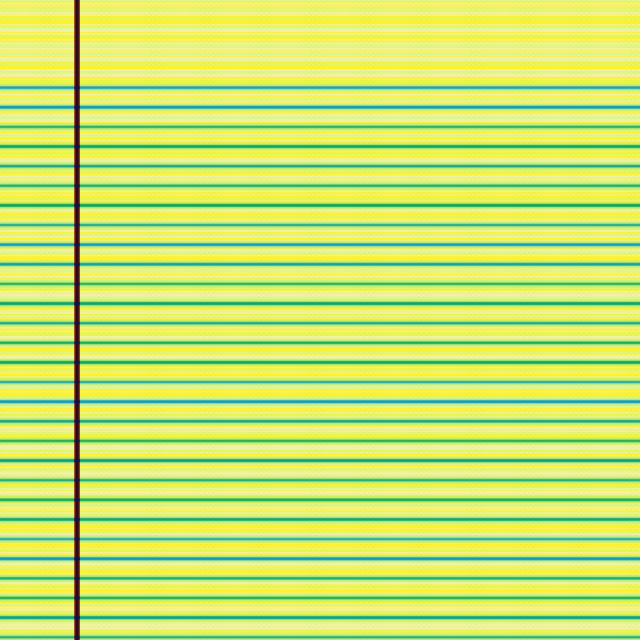
Reproduce this pattern procedurally as a WebGL 2 fragment shader.

```glsl
#version 300 es
precision highp float;
// Yellow ruled paper: uneven printed banding, green to blue rules and a dark margin line.

uniform vec2 u_resolution;
out vec4 fragColor;

const float TAU = 6.28319;
const float RULE_COUNT = 29.0;
const float RULE_PITCH = 0.03067;
const float TOP_RULE_Y = 0.8631;
const float MARGIN_X = 0.1204;

const vec3 YELLOW = vec3(0.99, 0.95, 0.20);
const vec3 CREAM = vec3(0.94, 0.95, 0.66);
const vec3 LIME = vec3(0.80, 0.98, 0.46);
const vec3 RULE_GREEN = vec3(0.06, 0.65, 0.32);
const vec3 RULE_BLUE = vec3(0.06, 0.60, 0.76);
const vec3 MARGIN_CORE = vec3(0.18, 0.03, 0.09);
const vec3 MARGIN_EDGE = vec3(0.48, 0.18, 0.10);
const vec3 CROSSING = vec3(0.08, 0.06, 0.28);

float wave(float position, float cycles, float phase) {
    return sin(TAU * (position * cycles + phase));
}

// Soft coverage of a stripe, given the distance from its centre.
float stripe(float distance, float halfWidth, float blur) {
    return 1.0 - smoothstep(halfWidth - blur, halfWidth + blur, abs(distance));
}

// Wide and narrow bands of paper tint, from layered sines.
vec3 paperColor(vec2 p) {
    float broad = 0.34 * wave(p.y, 43.0, 0.2) + 0.30 * wave(p.y, 29.0, 0.6)
        + 0.16 * wave(p.y, 11.0, 0.1);
    float fine = 0.22 * wave(p.y, 127.0, 0.1) + 0.26 * wave(p.y, 211.0, 0.4);
    float limeBand = smoothstep(0.1, 1.0, wave(p.y, 71.0, 0.3));
    vec3 tint = mix(YELLOW, CREAM, smoothstep(-0.1, 1.0, 0.43 + broad + fine));
    tint = mix(tint, LIME, 0.45 * limeBand);

    // Faint dot screen, stronger in some columns.
    float columns = 0.5 + 0.5 * wave(p.x, 12.0, 0.35);
    float dots = wave(p.x, 128.0, 0.0) * wave(p.y, 128.0, 0.25);
    return tint - vec3(0.04, 0.02, 0.06) * columns * max(dots, 0.0);
}

// Ink drifts between green and blue from rule to rule.
vec3 ruleColor(float index) {
    float angle = TAU * (index - 0.4) / 7.7;
    float blueness = 0.45 + 0.30 * cos(angle) + 0.36 * cos(2.0 * angle);
    return mix(RULE_GREEN, RULE_BLUE, clamp(blueness, 0.0, 1.0));
}

void main() {
    vec2 p = gl_FragCoord.xy / u_resolution;
    vec2 pixel = 1.0 / u_resolution;
    vec3 color = paperColor(p);

    // Nearest rule, counted down from the top one.
    float index = clamp(round((TOP_RULE_Y - p.y) / RULE_PITCH), 0.0, RULE_COUNT - 1.0);
    float ruleDistance = p.y - (TOP_RULE_Y - index * RULE_PITCH);
    float ruleBlur = max(0.0016, 0.6 * pixel.y);
    float weight = 0.0021 + 0.0003 * sin(index * 2.4);
    float strength = 0.92 + 0.08 * sin(index * 2.4);
    float rule = strength * stripe(ruleDistance, weight, ruleBlur);
    float halo = stripe(ruleDistance, 0.0052, 0.0026);
    vec3 ink = ruleColor(index);
    color = mix(color, mix(LIME, ink, 0.15), 0.85 * halo);
    color = mix(color, ink, rule);

    // Margin line: reddish edges, dark core, bluish where rules cross.
    float marginDistance = p.x - MARGIN_X;
    float marginBlur = max(0.0010, 0.55 * pixel.x);
    float margin = stripe(marginDistance, 0.0044, marginBlur);
    float core = stripe(marginDistance, 0.0024, marginBlur);
    vec3 marginColor = mix(MARGIN_EDGE, MARGIN_CORE, core);
    marginColor = mix(marginColor, CROSSING, rule);
    color = mix(color, marginColor, margin);

    fragColor = vec4(color, 1.0);
}
```
